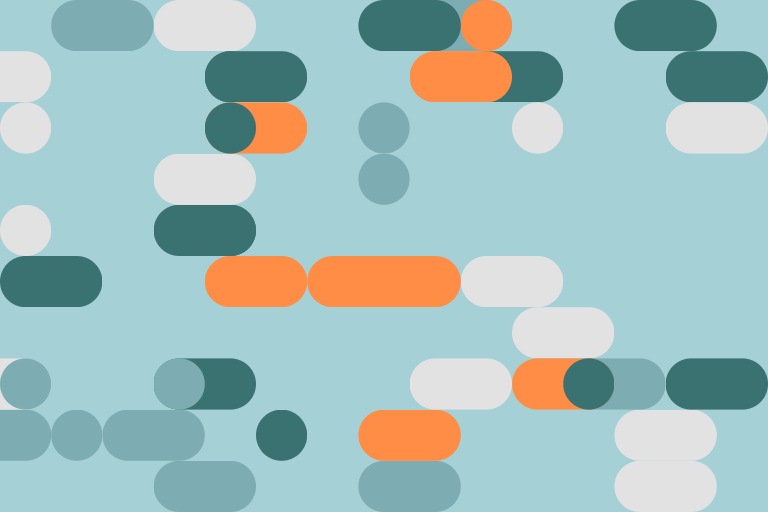
A Shadertoy shader for this background:

```glsl
const vec2 GRID = vec2(15.0, 10.0);   // columns and rows of cells
const int CAPSULE_COUNT = 44;
const int DISC_COUNT = 16;
const float CAPSULE_SEED = 7.0;
const float DISC_SEED = 23.0;
const float GOLDEN_STEP = 0.618;      // spreads colours evenly over pieces

const vec3 SKY = vec3(0.647, 0.816, 0.839);
const vec3 PINE = vec3(0.228, 0.447, 0.447);
const vec3 CHALK = vec3(0.888, 0.888, 0.888);
const vec3 SAGE = vec3(0.490, 0.680, 0.698);
const vec3 ORANGE = vec3(1.0, 0.553, 0.275);

// Cumulative shares of pine, chalk, sage, orange; the rest is sky
const vec4 CAPSULE_SHARES = vec4(0.27, 0.54, 0.74, 0.92);
const vec4 DISC_SHARES = vec4(0.40, 0.60, 0.93, 1.0);

vec2 hash22(vec2 p) {
    vec3 q = fract(vec3(p.xyx) * vec3(0.1031, 0.1030, 0.0973));
    q += dot(q, q.yzx + 33.33);
    return fract((q.xx + q.yz) * q.zy);
}

vec3 pickColour(int index, vec4 shares) {
    float t = fract((float(index) + 0.5) * GOLDEN_STEP);
    if (t < shares.x) return PINE;
    if (t < shares.y) return CHALK;
    if (t < shares.z) return SAGE;
    if (t < shares.w) return ORANGE;
    return SKY;
}

// Horizontal capsule of unit height, starting at the origin
float capsuleDistance(vec2 p, float cells) {
    return length(p - vec2(clamp(p.x, 0.5, cells - 0.5), 0.5)) - 0.5;
}

// Lays a capsule over the base; alpha 0 marks an absent piece
vec3 paint(vec3 base, vec4 piece, vec2 p, float cells, float pixel) {
    float coverage = clamp(0.5 - capsuleDistance(p, cells) / pixel, 0.0, 1.0);
    return mix(base, piece.rgb, coverage * piece.a);
}

void mainImage(out vec4 fragColor, in vec2 fragCoord) {
    vec2 p = fragCoord / iResolution.xy * GRID;
    vec2 cell = floor(p);
    vec2 local = p - cell;
    float pixel = GRID.y / iResolution.y;

    // Two-cell capsules starting in this cell or in the one to its left
    vec4 startsHere = vec4(0.0);
    vec4 startsLeft = vec4(0.0);
    for (int i = 0; i < CAPSULE_COUNT; i++) {
        vec2 start = floor(hash22(vec2(float(i), CAPSULE_SEED)) * GRID);
        start.x -= 1.0;
        if (start.y != cell.y) continue;
        vec4 piece = vec4(pickColour(i, CAPSULE_SHARES), 1.0);
        if (start.x == cell.x) startsHere = piece;
        if (start.x == cell.x - 1.0) startsLeft = piece;
    }

    // Single-cell discs
    vec4 disc = vec4(0.0);
    for (int i = 0; i < DISC_COUNT; i++) {
        vec2 place = floor(hash22(vec2(float(i), DISC_SEED)) * GRID);
        if (place == cell) disc = vec4(pickColour(i, DISC_SHARES), 1.0);
    }

    // Left capsules overlap right ones, discs lie on top
    vec3 colour = SKY;
    colour = paint(colour, startsHere, local, 2.0, pixel);
    colour = paint(colour, startsLeft, local + vec2(1.0, 0.0), 2.0, pixel);
    colour = paint(colour, disc, local, 1.0, pixel);
    fragColor = vec4(colour, 1.0);
}
```
